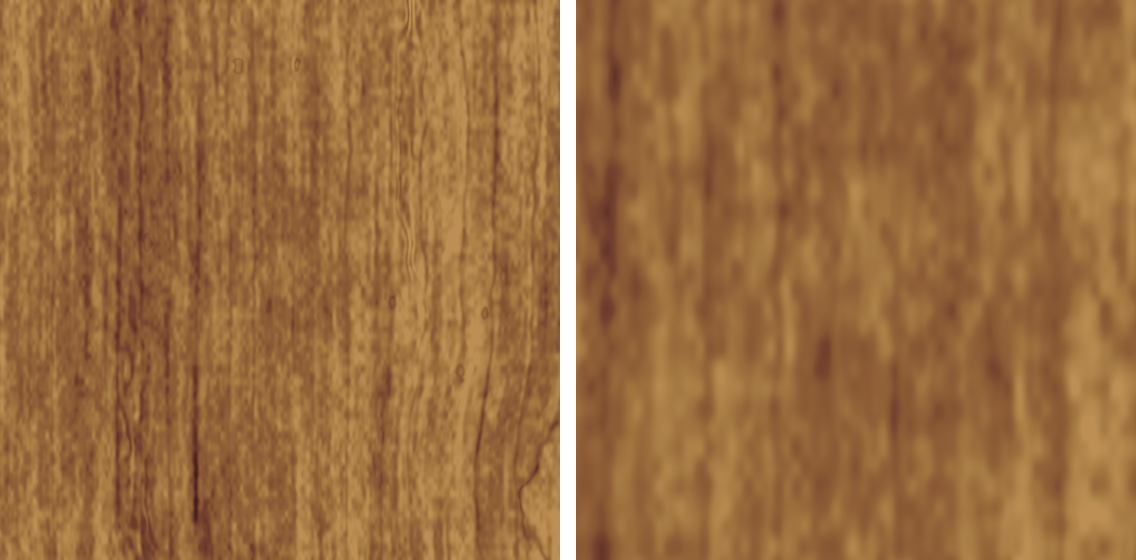
Left, the full canvas; right, a detail of the centre.
Reproduce this texture procedurally as a WebGL 1 fragment shader.

```glsl
precision highp float;
// Warm brown wood board with vertical grain: stretched noise layers give the
// streaks, and wavy growth lines, cracks, knots and a whorl are added on top.
// Everything sums into one tone (0 = average), which a colour ramp turns to wood.
uniform vec2 u_resolution;

const vec3 BURNT  = vec3(0.27, 0.13, 0.11);
const vec3 UMBER  = vec3(0.45, 0.25, 0.18);
const vec3 BROWN  = vec3(0.53, 0.34, 0.20);
const vec3 TAN    = vec3(0.57, 0.38, 0.22);
const vec3 OCHRE  = vec3(0.62, 0.44, 0.24);
const vec3 HONEY  = vec3(0.66, 0.49, 0.27);
const vec3 STRAW  = vec3(0.74, 0.56, 0.33);

const float BASE_TONE = 0.12;
const float LINE_COUNT = 14.0;     // growth lines across the board
const float LINE_WIDTH = 0.0040;
const float LINE_DEPTH = 2.0;
const float LEAN = 0.032;          // sideways bend of the lower right grain
const int   KNOT_COUNT = 7;
const vec2  WHORL_CENTER = vec2(1.03, 0.11);
const vec2  WHORL_RADII  = vec2(0.10, 0.12);

float hash(vec2 p) {
  return fract(sin(dot(p, vec2(127.1, 311.7))) * 43758.55);
}

// Smooth value noise in -1..1
float noise(vec2 p) {
  vec2 i = floor(p), f = fract(p);
  f = f * f * (3.0 - 2.0 * f);
  float low  = mix(hash(i), hash(i + vec2(1.0, 0.0)), f.x);
  float high = mix(hash(i + vec2(0.0, 1.0)), hash(i + vec2(1.0, 1.0)), f.x);
  return 2.0 * mix(low, high, f.y) - 1.0;
}

float bump(float d, float width) {
  return exp(-d * d / (width * width));
}

// Streaks from broad to fine, plus soft mottle and short flecks
float grain(vec2 p) {
  float tone = 0.40 * noise(p * vec2(5.0, 2.0) + 3.0);
  tone += 0.48 * noise(p * vec2(19.0, 1.6) + 17.0);
  tone += 0.85 * noise(p * vec2(52.0, 2.6) + 31.0);
  tone += 0.95 * noise(p * vec2(118.0, 7.0) + 47.0);
  tone += 0.40 * noise(p * vec2(17.0, 14.0) + 59.0);
  tone += 0.85 * noise(p * vec2(98.0, 50.0) + 71.0);
  tone += 0.70 * noise(p * vec2(170.0, 85.0) + 83.0);
  return tone;
}

// Wavy dark lines, each with a paler layer on its left
float growthLines(vec2 p) {
  float cell = floor(p.x * LINE_COUNT), tone = 0.0;
  float wave = mix(0.3, 1.0, smoothstep(0.45, 0.75, p.x));
  for (int k = -1; k <= 1; k++) {
    float id = cell + float(k);
    float x = (id + 0.5 + 0.6 * (hash(vec2(id, 5.0)) - 0.5)) / LINE_COUNT;
    x += wave * (0.007 * noise(vec2(id * 7.3, p.y * 6.0))
               + 0.0045 * noise(vec2(id * 3.7, p.y * 19.0)));
    float d = p.x - x;
    float strength = mix(0.35, 1.0, hash(vec2(id, 9.0)))
                   * (0.75 + 0.4 * noise(vec2(id * 5.1, p.y * 4.0)));
    tone -= LINE_DEPTH * strength * bump(d, LINE_WIDTH);
    tone += 0.55 * wave * strength * exp(min(d, 0.0) / 0.016)
          * smoothstep(0.004, -0.004, d);
  }
  return tone;
}

// Twisted contour grain inside two narrow strips
float figure(vec2 p) {
  float strips = bump(p.x - 0.24, 0.028) * smoothstep(0.75, 0.2, p.y)
               + bump(p.x - 0.735, 0.022) * smoothstep(0.25, 0.7, p.y);
  float field = noise(p * vec2(36.0, 9.0)) + 0.3 * noise(p * vec2(70.0, 30.0));
  return strips * 1.1 * sin(9.0 * field + 260.0 * p.x);
}

// Two long splits, deepest near the foot of the board
float cracks(vec2 p) {
  float tone = 0.0;
  for (int i = 0; i < 2; i++) {
    float x = 0.212 + 0.14 * float(i) + 0.004 * noise(vec2(float(i) * 9.0, p.y * 8.0));
    float depth = smoothstep(0.025, 0.09, p.y) * mix(0.45, 1.0, smoothstep(0.33, 0.1, p.y));
    tone -= 3.0 * depth * smoothstep(1.05, 0.5, p.y) * bump(p.x - x, 0.005);
  }
  return tone;
}

// Light pool with a ragged dark rim at the lower right
float whorl(vec2 p) {
  float d = length((p - WHORL_CENTER) / WHORL_RADII) - 1.0
          + 0.28 * noise(p * 19.0) + 0.12 * noise(p * 48.0);
  float rim = 1.7 * bump(d, 0.07) + 0.7 * exp(-max(d, 0.0) * 5.0) * smoothstep(-0.05, 0.05, d);
  return 0.55 * smoothstep(0.04, -0.04, d) - rim;
}

vec3 woodColor(float t) {
  vec3 c = mix(BURNT, UMBER, smoothstep(-4.2, -2.2, t));
  c = mix(c, BROWN, clamp((t + 2.2) / 1.0, 0.0, 1.0));
  c = mix(c, TAN,   clamp((t + 1.2) / 0.8, 0.0, 1.0));
  c = mix(c, OCHRE, clamp((t + 0.4) / 0.7, 0.0, 1.0));
  c = mix(c, HONEY, clamp((t - 0.3) / 0.6, 0.0, 1.0));
  return mix(c, STRAW, clamp((t - 0.9) / 1.1, 0.0, 1.0));
}

void main() {
  vec2 p = gl_FragCoord.xy / u_resolution, q = p;
  q.x += LEAN * smoothstep(0.45, 0.15, p.y) * smoothstep(0.5, 0.85, p.x);
  q.x += 0.005 * noise(p * vec2(3.0, 4.0)) + 0.0018 * noise(p * vec2(24.0, 26.0));

  // Knots darken the tone and push the grain aside
  float knots = 0.0;
  for (int i = 0; i < KNOT_COUNT; i++) {
    vec2 id = vec2(float(i), 23.0);
    vec2 center = vec2((float(i) + hash(id)) / float(KNOT_COUNT), 0.1 + 0.8 * hash(id + 11.0));
    vec2 size = vec2(0.006, 0.012) * mix(0.6, 1.2, hash(id + 29.0));
    vec2 offset = (p - center) / size;
    float r = length(offset) + 0.5 * noise(p * 110.0);
    knots -= mix(0.5, 2.0, hash(id + 37.0)) * (0.8 * bump(r - 0.9, 0.4) + 0.6 * bump(r, 1.6));
    q.x -= 0.5 * size.x * offset.x * exp(-0.25 * r * r);
  }

  // Paler panel on the right, split by one darker strip
  float panel = smoothstep(0.57, 0.61, q.x) * smoothstep(0.89, 0.875, q.x);
  float strip = smoothstep(0.668, 0.676, q.x) * smoothstep(0.745, 0.715, q.x);
  float tone = BASE_TONE + 0.45 * panel - 0.75 * strip - 0.2 * bump(q.x - 0.23, 0.09);
  tone += grain(q) + growthLines(q) + figure(q) + cracks(p) + whorl(p) + knots;
  gl_FragColor = vec4(woodColor(tone), 1.0);
}
```
